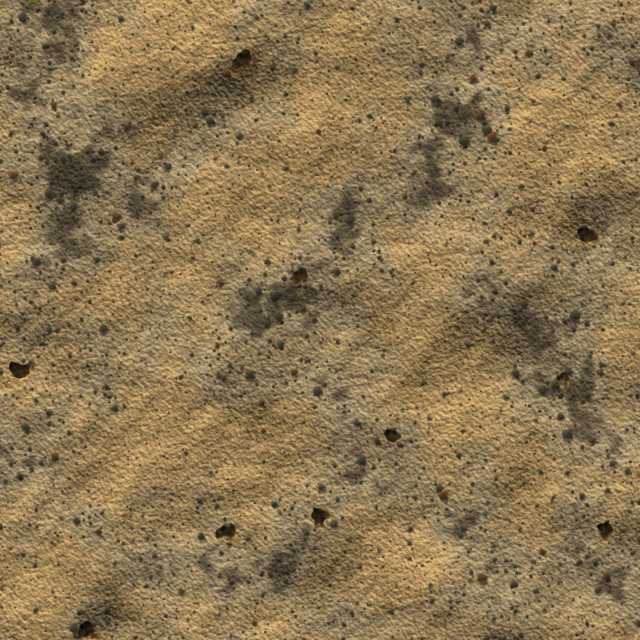
Give the GLSL for this texture, as a WebGL 1 fragment shader.

```glsl
precision highp float;
// Rough, low-lit sand with soft mounds, dark crumbs, small burrows and sparse grass tufts.
uniform vec2 u_resolution;

const vec2 TO_LIGHT = vec2(-0.33, 0.94);

vec2 hash2(vec2 p) {
  vec3 q = fract(p.xyx * vec3(0.1031, 0.1030, 0.0973));
  q += dot(q, q.yzx + 33.33);
  return fract((q.xx + q.yz) * q.zy);
}

float corner(vec2 cell, vec2 offset) {
  float angle = 6.2832 * hash2(cell).x;
  return dot(vec2(cos(angle), sin(angle)), offset);
}

// Gradient noise, roughly -0.7 to 0.7
float noise(vec2 p) {
  vec2 i = floor(p), f = p - i;
  vec2 w = f * f * f * (f * (f * 6.0 - 15.0) + 10.0);
  vec2 e = vec2(1.0, 0.0);
  float low = mix(corner(i, f), corner(i + e, f - e), w.x);
  float high = mix(corner(i + e.yx, f - e.yx), corner(i + 1.0, f - 1.0), w.x);
  return mix(low, high, w.y);
}

// Relief lighting: positive where the surface faces the light
float slope(vec2 p) {
  return noise(p) - noise(p + TO_LIGHT * 0.4);
}

// Offset to the nearest scattered centre in cell units, and its random id
vec3 scatter(vec2 p, float share, float seed) {
  vec3 best = vec3(9.0, 9.0, 0.0);
  for (int j = -1; j <= 1; j++) {
    for (int i = -1; i <= 1; i++) {
      vec2 cell = floor(p) + vec2(float(i), float(j));
      vec2 trait = hash2(cell + seed + 71.0);
      vec2 d = p - cell - hash2(cell + seed);
      if (trait.x < share && dot(d, d) < dot(best.xy, best.xy)) best = vec3(d, trait.y);
    }
  }
  return best;
}

// Dark crumbs with a lit upper side and a short cast shadow
vec3 addCrumbs(vec3 color, vec2 uv, float cells, float share, float cluster) {
  vec3 s = scatter(uv * cells, share, cells);
  float radius = mix(0.09, 0.25, s.z * s.z) * cluster;
  float soft = 0.04 + cells / u_resolution.y;
  float ragged = 0.13 * noise(uv * cells * 4.0);
  float shadow = smoothstep(soft, -soft, length(s.xy + TO_LIGHT * radius * 0.8) + ragged - radius);
  float body = smoothstep(soft, -soft, length(s.xy) + ragged - radius);
  float facing = dot(s.xy, TO_LIGHT) / (radius + 0.01);
  vec3 stone = mix(vec3(0.23, 0.22, 0.17), vec3(0.33, 0.22, 0.12), step(0.8, fract(s.z * 17.0)));
  color *= 1.0 - 0.42 * shadow;
  return mix(color, stone * (1.0 + 0.45 * clamp(facing, -1.0, 1.0)), body * 0.88);
}

// Ragged burrows: shaded upper wall, warm rim on the lower side
vec3 addBurrows(vec3 color, vec2 uv) {
  vec3 s = scatter(uv * 5.0, 0.36, 13.0);
  float radius = mix(0.045, 0.105, s.z);
  float edge = length(s.xy * vec2(1.0, 1.2)) - radius + 0.09 * noise(uv * 48.0) + 0.04 * noise(uv * 110.0);
  float down = clamp(-dot(s.xy, TO_LIGHT) / radius, -1.0, 1.0);
  float rim = smoothstep(0.06, 0.0, edge) * smoothstep(-0.2, 0.8, down);
  color = mix(color, color * vec3(1.2, 1.1, 0.92), rim);
  vec3 inside = vec3(0.17, 0.13, 0.08) * (1.0 + 0.6 * down + 0.9 * noise(uv * 130.0));
  return mix(color, inside, smoothstep(0.015, -0.02, edge));
}

// Small fans of tapering blades
vec3 addGrass(vec3 color, vec2 uv) {
  vec3 s = scatter(uv * 4.0, 0.2, 37.0);
  float soft = 4.0 / u_resolution.y;
  color *= 1.0 - 0.35 * smoothstep(0.09, 0.01, length(s.xy + TO_LIGHT * 0.025));
  for (int i = 0; i < 11; i++) {
    vec2 r = hash2(vec2(float(i), s.z * 91.0));
    float angle = 6.2832 * r.x;
    vec2 tip = vec2(cos(angle), sin(angle) + 0.35) * mix(0.04, 0.1, r.y);
    float along = clamp(dot(s.xy, tip) / dot(tip, tip), 0.0, 1.0);
    float d = length(s.xy - tip * along) - 0.007 * (1.0 - along);
    vec3 blade = mix(vec3(0.25, 0.27, 0.08), vec3(0.54, 0.53, 0.22), r.y);
    color = mix(color, blade, 0.8 * smoothstep(soft, -soft * 0.5, d));
  }
  return color;
}

void main() {
  vec2 uv = gl_FragCoord.xy / u_resolution.y;
  vec2 warped = uv + 0.025 * vec2(noise(uv * 7.0 + 3.0), noise(uv * 7.0 + 19.0));
  mat2 turn = mat2(0.8, 0.6, -0.6, 0.8);

  // Mounds, dents and grain, from broad to fine
  float mound = slope(warped * vec2(4.3, 6.0) + 8.0);
  float tone = 0.595 + 0.17 * mound - 0.12 * smoothstep(0.2, 0.5, -mound);
  tone += 0.13 * slope(warped * 13.0 + 31.0) + 0.14 * slope(warped * 31.0 + 5.0);
  tone += 0.13 * slope(uv * 75.0);
  tone += 0.27 * slope(turn * uv * 150.0 + 40.0) + 0.23 * slope(turn * uv * 235.0 + 90.0);
  vec3 color = clamp(tone, 0.2, 0.86) * vec3(1.0, 0.85, 0.6);

  // Warm and grey stains, then dark rubble patches
  float stain = noise(uv * 5.0 + 50.0) + 0.6 * noise(uv * 14.0 + 70.0);
  color *= mix(vec3(1.03, 0.99, 0.92), vec3(0.93, 0.96, 1.02), smoothstep(-0.35, 0.4, stain));
  float rubble = smoothstep(0.32, 0.62, stain + 0.35 * noise(uv * 45.0));
  color *= 1.0 - 0.42 * rubble;

  float cluster = 0.55 + 0.65 * smoothstep(-0.3, 0.4, stain);
  color = addCrumbs(color, uv, 85.0, 0.3, cluster);
  color = addCrumbs(color, uv, 38.0, 0.3, cluster);
  color = addBurrows(color, uv);
  color = addGrass(color, uv);
  gl_FragColor = vec4(color, 1.0);
}
```
